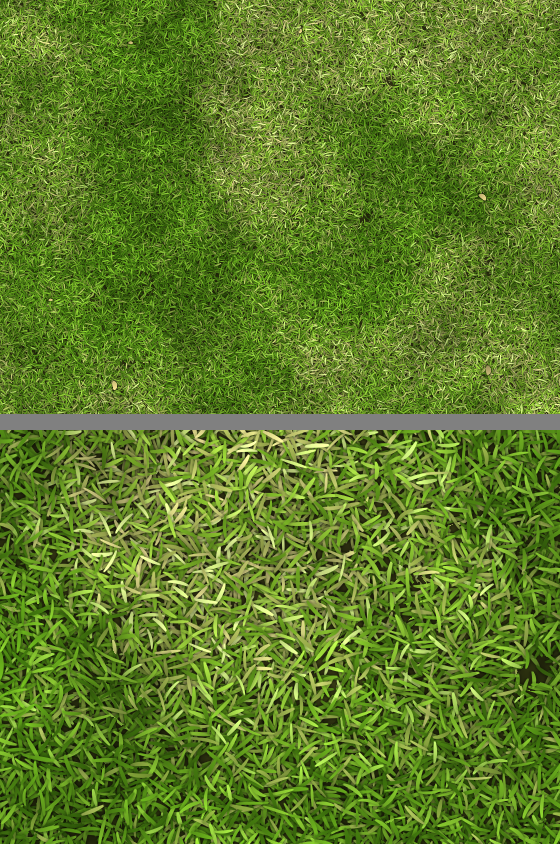
Top, the full canvas; bottom, a detail of the centre.
This texture is drawn by a WebGL 2 fragment shader. Its source:

```glsl
#version 300 es
precision highp float;

uniform vec2 u_resolution;
out vec4 fragColor;

#define LAYERS 8
#define CELL 0.0130
#define BLADE_HALF_LENGTH 0.0124
#define BLADE_HALF_WIDTH 0.0015
#define BLADE_BEND 0.0035
#define SHADOW 0.17
#define SHADOW_REACH 0.0028
#define PATCH_SCALE 4.0
#define MOTTLE 0.55
#define LITTER_CELL 0.21
#define LITTER_CHANCE 0.30

const vec3 SOIL   = vec3(0.16, 0.17, 0.06);
const vec3 DEEP   = vec3(0.21, 0.36, 0.05);
const vec3 LEAF   = vec3(0.33, 0.51, 0.10);
const vec3 BRIGHT = vec3(0.46, 0.63, 0.18);
const vec3 PALE   = vec3(0.65, 0.75, 0.42);
const vec3 OLIVE  = vec3(0.43, 0.50, 0.21);
const vec3 STRAW  = vec3(0.66, 0.67, 0.41);
const vec3 LITTER = vec3(0.82, 0.75, 0.48);

float hash(vec2 p) {
    return fract(sin(dot(p, vec2(127.1, 311.7))) * 43758.545);
}

vec3 hash3(vec2 p) {
    return vec3(hash(p), hash(p + 17.3), hash(p + 41.9));
}

mat2 rotation(float a) {
    float c = cos(a), s = sin(a);
    return mat2(c, s, -s, c);
}

float valueNoise(vec2 p) {
    vec2 i = floor(p), f = fract(p);
    f = f * f * (3.0 - 2.0 * f);
    return mix(mix(hash(i), hash(i + vec2(1, 0)), f.x),
               mix(hash(i + vec2(0, 1)), hash(i + vec2(1, 1)), f.x), f.y);
}

float fbm(vec2 p) {
    float sum = 0.0, amp = 0.5;
    for (int k = 0; k < 4; k++) {
        sum += amp * valueNoise(p);
        p = rotation(0.6) * p * 2.1 + 7.7;
        amp *= 0.5;
    }
    return sum / 0.9375;
}

// Blade colour from its random pick and the dryness of the ground
vec3 bladeColor(vec3 rnd, float dry) {
    float tone = clamp(rnd.x + 0.24 * (dry - 0.5), 0.0, 1.0);
    vec3 green = mix(DEEP, LEAF, smoothstep(0.0, 0.36, tone));
    green = mix(green, BRIGHT, smoothstep(0.36, 0.74, tone));
    green = mix(green, PALE, smoothstep(0.76, 1.0, tone));
    vec3 withered = mix(OLIVE, STRAW, rnd.z * rnd.z);
    return mix(green, withered, step(rnd.y, 0.08 + 0.30 * dry));
}

// One layer of tapered, bent blades laid over the colour below
vec3 grassLayer(vec3 col, vec2 p, float layer, float dry, float thin, float px) {
    float height = layer / float(LAYERS - 1);
    vec2 q = rotation(layer * 1.3) * p / CELL + layer * 37.0;
    vec2 home = floor(q);
    for (int j = -1; j <= 1; j++)
    for (int i = -1; i <= 1; i++) {
        vec2 id = home + vec2(i, j);
        vec3 place = hash3(id + layer * 5.1);
        vec3 look = hash3(id + layer * 9.7 + 83.0);
        if (look.z < thin) continue;
        vec2 d = rotation(place.z * 6.2832) * (q - id - place.xy) * CELL;
        float t = d.x / (BLADE_HALF_LENGTH * mix(0.6, 1.0, look.y));
        d.y += BLADE_BEND * (look.x - 0.5) * t * t;
        float width = BLADE_HALF_WIDTH * mix(0.7, 1.2, look.z) * (1.0 - 0.6 * t * t);
        float ends = 1.0 - smoothstep(0.82, 1.0, abs(t));
        float gap = abs(d.y) - width;
        float cover = ends * clamp(0.5 - gap / px, 0.0, 1.0);
        float shade = ends * (1.0 - smoothstep(0.0, SHADOW_REACH, gap));
        vec3 blade = bladeColor(hash3(id + layer * 3.3 + 151.0), dry);
        blade *= mix(0.84, 1.22, height) * (1.0 + 0.12 * t);
        col = mix(col * (1.0 - SHADOW * shade), blade, cover);
    }
    return col;
}

// Sparse fallen leaves as small uneven ellipses
vec3 addLitter(vec3 col, vec2 p, float px) {
    vec2 id = floor(p / LITTER_CELL);
    vec3 place = hash3(id + 5.0);
    vec3 look = hash3(id + 61.0);
    vec2 d = p - (id + 0.15 + 0.7 * place.xy) * LITTER_CELL;
    d = rotation(place.z * 6.2832) * d;
    float size = mix(0.005, 0.014, look.y * look.y);
    d.y += 0.2 * d.x * d.x / size;
    float gap = length(d * vec2(1.0, 1.9)) - size;
    float present = step(look.x, LITTER_CHANCE);
    vec3 tint = LITTER * (0.8 + 0.3 * look.z + 0.12 * d.x / size);
    col *= 1.0 - 0.4 * present * (1.0 - smoothstep(0.0, 0.007, gap));
    return mix(col, tint, present * clamp(0.5 - gap / px, 0.0, 1.0));
}

void main() {
    vec2 p = gl_FragCoord.xy / u_resolution.y;
    float px = 1.0 / u_resolution.y;

    // Broad lush and dry patches, with small worn spots
    float dry = smoothstep(0.22, 0.76, fbm(p * PATCH_SCALE + 2.6));
    float thin = 0.55 * smoothstep(0.64, 0.84, fbm(p * 17.0 + 31.0));

    vec3 col = SOIL * mix(0.8, 1.2, valueNoise(p * 160.0));
    for (int k = 0; k < LAYERS; k++)
        col = grassLayer(col, p, float(k), dry, thin, px);

    // Lush ground is deeper and more saturated, with a finer mottle
    col *= mix(vec3(0.90, 0.98, 0.78), vec3(1.13, 1.06, 1.16), dry);
    col *= 1.0 + MOTTLE * (fbm(p * 11.0 + 53.0) - 0.5);
    col = addLitter(col, p, px);
    fragColor = vec4(clamp(col, 0.0, 1.0), 1.0);
}
```
